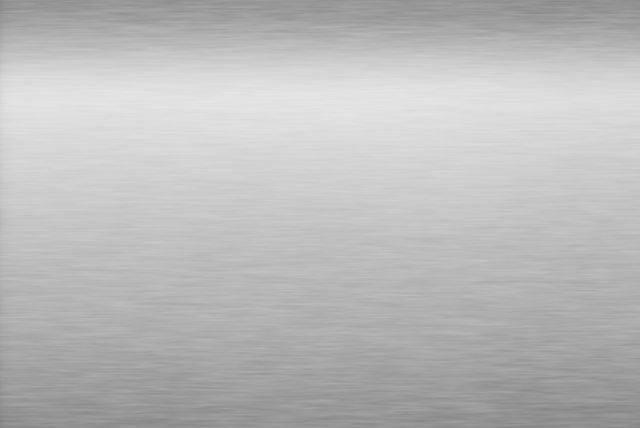
Give the GLSL for this texture, as a WebGL 1 fragment shader.

```glsl
precision highp float;

uniform vec2 u_resolution;

// Vertical sheen
const float BASE_GREY = 0.575;
const float RISE = 0.41;
const float HUMP = 0.02;
const float HUMP_Y = 0.22;
const float HUMP_WIDTH = 0.13;
const float TOP_DROP = 0.41;
const vec2 TOP_RANGE = vec2(0.75, 1.03);

// Uneven light across the width
const float RIGHT_SHADE = 0.025;
const float LEFT_SHADE = 0.04;
const float LEFT_WIDTH = 0.008;
const float CLOUD_SHADE = 0.012;

// Brushed grain: cells across the width and up the height
const vec2 FINE_CELLS = vec2(26.0, 290.0);
const vec2 MEDIUM_CELLS = vec2(17.0, 190.0);
const vec2 SHORT_CELLS = vec2(60.0, 240.0);
const vec2 BROAD_CELLS = vec2(9.0, 85.0);
const float GRAIN_DARK = 0.125;
const float GRAIN_BRIGHT = 0.045;

float hash(vec2 p) {
  return fract(sin(dot(p, vec2(12.9898, 78.233))) * 43758.5453);
}

// Smooth noise along one row, shifted so that rows do not line up
float rowNoise(float x, float row) {
  x += 17.0 * hash(vec2(row, 3.7));
  float cell = floor(x);
  float t = smoothstep(0.0, 1.0, x - cell);
  return mix(hash(vec2(cell, row)), hash(vec2(cell + 1.0, row)), t);
}

// Horizontal streaks centred on zero
float streaks(vec2 uv, vec2 cells, float seed) {
  vec2 p = uv * cells;
  float row = floor(p.y);
  float t = smoothstep(0.0, 1.0, p.y - row);
  row += seed;
  return mix(rowNoise(p.x, row), rowNoise(p.x, row + 1.0), t) - 0.5;
}

float sheen(vec2 uv) {
  float humpOffset = (uv.y - HUMP_Y) / HUMP_WIDTH;
  float grey = BASE_GREY + RISE * uv.y;
  grey += HUMP * exp(-humpOffset * humpOffset);
  grey -= TOP_DROP * smoothstep(TOP_RANGE.x, TOP_RANGE.y, uv.y);
  grey -= RIGHT_SHADE * smoothstep(0.55, 1.0, uv.x);
  grey -= LEFT_SHADE * exp(-uv.x / LEFT_WIDTH);
  return grey + CLOUD_SHADE * streaks(uv, vec2(3.0, 7.0), 11.0);
}

float grain(vec2 uv) {
  return 0.40 * streaks(uv, FINE_CELLS, 101.0)
       + 0.28 * streaks(uv, MEDIUM_CELLS, 503.0)
       + 0.20 * streaks(uv, SHORT_CELLS, 809.0)
       + 0.16 * streaks(uv, BROAD_CELLS, 1201.0);
}

void main() {
  vec2 uv = gl_FragCoord.xy / u_resolution;
  float grey = sheen(uv);

  // Scratches fade where the sheet is brightest
  float contrast = mix(GRAIN_DARK, GRAIN_BRIGHT, smoothstep(0.58, 0.87, grey));
  grey += contrast * grain(uv);

  gl_FragColor = vec4(vec3(grey), 1.0);
}
```
